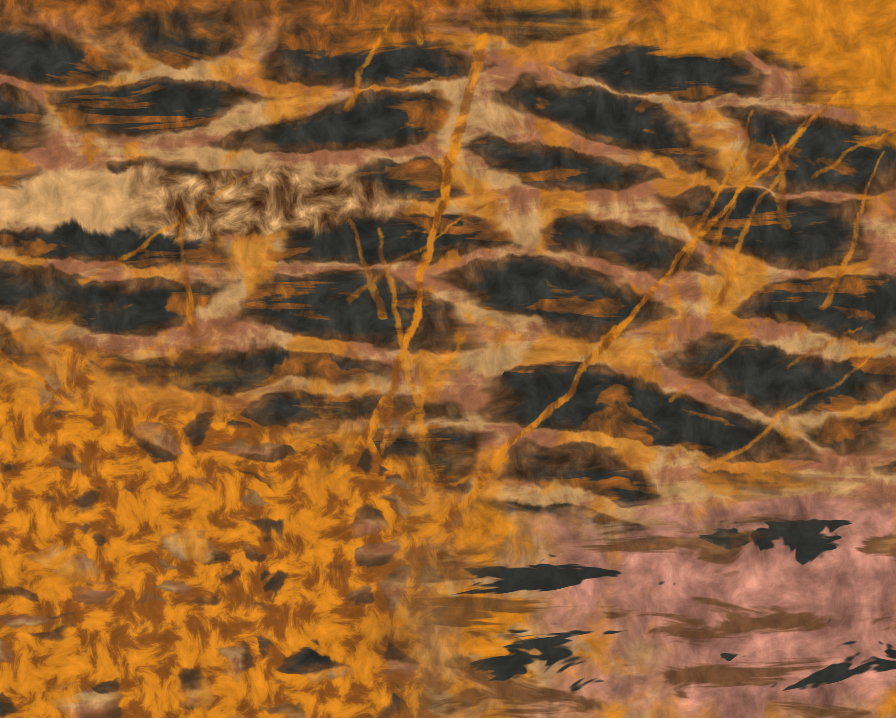
Give the GLSL for this texture, as a WebGL 1 fragment shader.

```glsl
precision highp float;
// Dark slate lenses laced with tan bedding veins and rusty orange fissures.
uniform vec2 u_resolution;

#define BED_SCALE vec2(3.1, 11.0)
#define BED_WIDTH 0.19
#define FISSURE_SCALE vec2(5.0, 13.0)
#define FISSURE_WIDTH 0.25
#define STRANDS 34
#define STRAND_WIDTH 0.0042
#define SLATE vec3(0.19, 0.19, 0.175)
#define BROWN vec3(0.39, 0.26, 0.155)
#define RUST vec3(0.59, 0.34, 0.13)
#define ORANGE vec3(0.80, 0.49, 0.12)
#define TAN vec3(0.73, 0.56, 0.36)
#define PINK vec3(0.66, 0.45, 0.38)

float hash(vec2 p) {
  return fract(sin(dot(p, vec2(127.1, 311.7))) * 4375.85);
}

mat2 turn(float a) {
  return mat2(cos(a), sin(a), -sin(a), cos(a));
}

// Layered, bent sines: about -1 to 1
float layers(vec2 p) {
  float sum = 0.0, amp = 0.5;
  for (int i = 0; i < 5; i++) {
    p = mat2(1.6, 1.2, -1.2, 1.6) * p + 1.7;
    p += 0.7 * sin(p.yx * 0.8 + 0.5);
    sum += amp * sin(p.x) * sin(p.y);
    amp *= 0.58;
  }
  return sum;
}

// Cellular noise: gap between the two nearest points, and a cell value
vec2 cells(vec2 p) {
  vec2 base = floor(p);
  float near = 9.0, next = 9.0, id = 0.0;
  for (int y = -1; y <= 1; y++) {
    for (int x = -1; x <= 1; x++) {
      vec2 c = base + vec2(x, y);
      float d = length(c + vec2(hash(c), hash(c + 37.0)) - p);
      if (d < near) { next = near; near = d; id = hash(c + 71.0); }
      else next = min(next, d);
    }
  }
  return vec2(next - near, id);
}

float below(float edge, float soft, float v) {
  return 1.0 - smoothstep(edge - soft, edge + soft, v);
}

// Tapered line from a to b
float strand(vec2 p, vec2 a, vec2 b, float w) {
  vec2 ab = b - a;
  float t = clamp(dot(p - a, ab) / dot(ab, ab), 0.0, 1.0);
  return below(w * (1.0 - 0.6 * t), 0.002, length(p - a - ab * t));
}

void main() {
  vec2 p = gl_FragCoord.xy / u_resolution.y;
  vec2 warp = vec2(layers(p * 4.0), layers(p * 4.0 + 9.0));
  vec2 ripple = vec2(layers(p * 16.0 + 3.0), layers(p * 16.0 + 20.0));
  vec2 q = p + vec2(0.05, 0.022) * warp + 0.009 * ripple;
  float mid = layers(p * 11.0 + 5.0);
  float fine = layers(p * 42.0);
  float streak = layers(p * vec2(6.0, 25.0) + 2.0);

  // Regions: upper crust, lower left fissures, lower right breccia
  float crust = smoothstep(-0.03, 0.03, p.y - 0.955 + 0.13 * smoothstep(0.95, 1.25, p.x) + 0.06 * streak);
  float web = below(0.52, 0.09, p.y + 0.28 * p.x + 0.12 * mid) * below(0.62, 0.12, p.x + 0.1 * warp.x);
  float breccia = below(0.29, 0.035, p.y + 0.07 * streak) * smoothstep(0.48, 0.66, p.x + 0.1 * warp.y);

  // Slate with brown stains and bedding veins
  vec2 bed = cells((turn(0.06) * q + vec2(0.0, 0.02 * sin(p.x * 7.0))) * BED_SCALE);
  float width = BED_WIDTH * (1.0 + 1.1 * layers(p * vec2(4.0, 9.0) + 8.0));
  vec3 color = SLATE * (0.95 + 0.16 * fine + 0.12 * bed.y);
  float stain = below(width + 0.15, 0.14, bed.x + 0.25 * streak);
  color = mix(color, BROWN * (1.0 + 0.4 * fine), 0.8 * stain);
  color = mix(color, mix(BROWN, RUST, 0.5 + fine), 0.85 * smoothstep(0.25, 0.42, streak + 0.35 * mid));
  vec3 veinColor = mix(mix(RUST, PINK, 0.6), TAN, smoothstep(-0.35, 0.3, streak + 0.4 * fine));
  veinColor = mix(veinColor, ORANGE, 0.65 * smoothstep(0.0, 0.35, mid));
  color = mix(color, veinColor, below(width, 0.06, bed.x + 0.08 * fine));

  // Pale quartz lens fading into crumbly brown
  vec2 lens = (p - vec2(0.24, 0.72) + 0.02 * ripple) / vec2(0.34, 0.052);
  vec3 quartz = mix(TAN * 1.1, mix(BROWN, TAN, 0.45 + fine), smoothstep(0.17, 0.26, p.x + 0.04 * mid));
  color = mix(color, quartz, below(0.9, 0.12, length(lens)));

  // Breccia: amber, tan and pink mottles with dark slivers
  vec3 mottle = mix(mix(RUST, TAN, 0.55), ORANGE, smoothstep(-0.2, 0.4, mid + 0.3 * fine));
  mottle = mix(mottle, TAN, smoothstep(0.0, 0.4, ripple.x));
  float blush = below(0.24, 0.09, length((p - vec2(1.08, 0.16)) * vec2(0.8, 1.3)) + 0.12 * mid);
  mottle = mix(mottle, PINK * (1.0 + 0.35 * ripple.y), blush);
  mottle = mix(mottle, BROWN, 0.8 * smoothstep(0.12, 0.4, streak));
  mottle = mix(mottle, SLATE, smoothstep(0.36, 0.46, layers(p * vec2(6.0, 15.0) + 31.0)));
  color = mix(color, mottle, breccia);

  // Crossing fissure nets and crust
  vec3 ochre = mix(RUST, ORANGE, smoothstep(-0.4, 0.25, fine + 0.5 * mid));
  float net = min(cells(turn(0.65) * q * FISSURE_SCALE).x, cells(turn(-0.22) * q * FISSURE_SCALE + 40.0).x);
  color = mix(color, mix(BROWN, RUST, 0.5 + mid), 0.65 * web * below(0.35, 0.15, net));
  color = mix(color, ochre, web * below(FISSURE_WIDTH * (1.0 + 0.8 * mid), 0.05, net));
  vec3 crustColor = mix(mix(BROWN, RUST, 0.7 + fine), ORANGE, smoothstep(0.5, 1.25, p.x + 0.6 * mid));
  color = mix(color, crustColor, crust);

  // Thin strands: steep in the middle, fanned at lower left
  vec2 s = p + 0.010 * warp + 0.008 * ripple;
  float lines = strand(s, vec2(0.53, 0.19), vec2(1.18, 0.88), STRAND_WIDTH * 1.5);
  lines = max(lines, strand(s, vec2(0.67, 0.95), vec2(0.53, 0.37), STRAND_WIDTH * 2.0));
  for (int i = 0; i < STRANDS; i++) {
    float k = float(i), r = hash(vec2(k, 5.0));
    float fan = step(18.0, k);
    vec2 a = vec2(hash(vec2(k, 1.0)), hash(vec2(k, 2.0)));
    a = mix(a * vec2(1.25, 0.65) + vec2(0.0, 0.3), a * vec2(0.55, 0.48), fan);
    float angle = mix(0.35 + 1.6 * r, 2.2 + 1.9 * r, fan);
    vec2 b = a + (0.1 + 0.22 * hash(vec2(k, 3.0))) * vec2(cos(angle), sin(angle));
    lines = max(lines, strand(s, a, b, STRAND_WIDTH * (0.6 + r + 0.5 * fan)) * (0.7 + 0.3 * fan));
  }
  color = mix(color, ochre, lines * (0.85 + 0.3 * mid) * (1.0 - 0.5 * breccia));

  // Grain
  color *= 1.0 + 0.2 * fine + 0.06 * (cells(p * 110.0).y - 0.5);
  gl_FragColor = vec4(clamp(color, 0.0, 1.0), 1.0);
}
```
